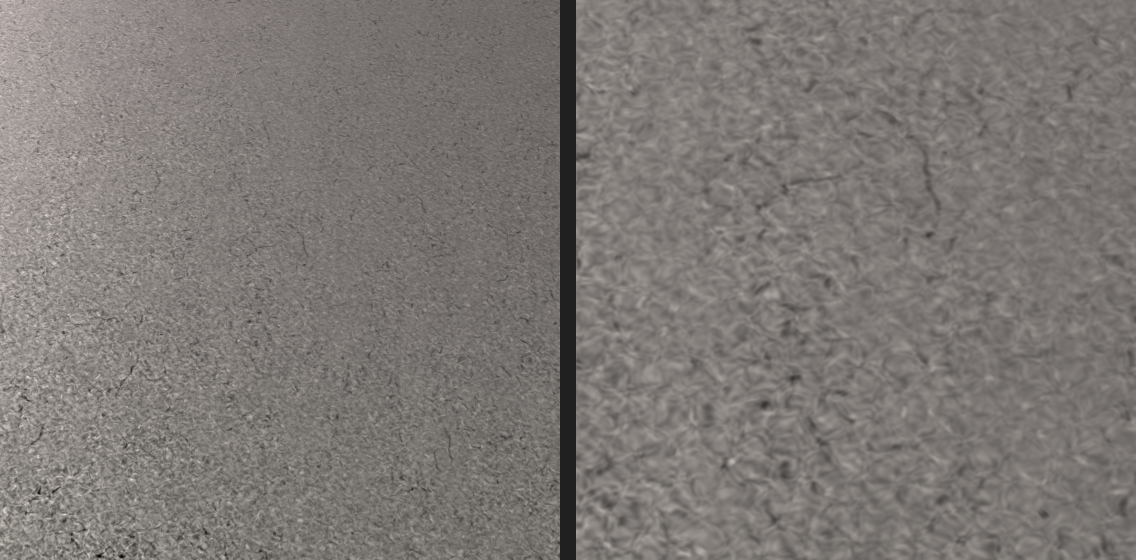
Left: the whole. Right: its middle third, enlarged.
Write a three.js fragment shader that draws this texture.

```glsl
// Worn concrete floor seen at a slant, lit by a soft glow from the upper left.
// Streaky gradient noise forms the grain; jittered cells scatter curved strokes
// as cracks, pits and pale flecks, all shrinking with distance up the canvas.
varying vec2 vUv;

const float HORIZON = 3.2;         // height where the floor would vanish
const float BASE_TONE = 0.408;
const float GLOW_LOW = 0.10;       // glow at the lower left
const float GLOW_HIGH = 0.30;      // glow at the upper left
const float GLOW_FALLOFF = 2.4;
const float NEAR_LIFT = 0.045;
const vec3 TINT_NEAR = vec3(1.0, 0.972, 0.935);
const vec3 TINT_FAR = vec3(1.0, 0.948, 0.935);
const float GRAIN_SCALE = 128.0;
const float GRAIN_AMOUNT = 0.25;
const float MOTTLE_AMOUNT = 0.07;
const float PIT_AMOUNT = 0.30;
const float CRACK_AMOUNT = 0.25;
const float FLECK_AMOUNT = 0.22;
const float TAU = 6.2831853;

vec2 hash2(vec2 p) {
  vec3 q = fract(p.xyx * vec3(0.1031, 0.1030, 0.0973));
  q += dot(q, q.yzx + 33.33);
  return fract((q.xx + q.yz) * q.zy);
}

float cornerSlope(vec2 cell, vec2 offset) {
  float angle = TAU * hash2(cell).x;
  return dot(vec2(cos(angle), sin(angle)), offset);
}

float gradientNoise(vec2 p) {
  vec2 i = floor(p), f = fract(p);
  vec2 u = f * f * f * (f * (f * 6.0 - 15.0) + 10.0);
  vec2 e = vec2(1.0, 0.0);
  float low = mix(cornerSlope(i, f), cornerSlope(i + e, f - e), u.x);
  float high = mix(cornerSlope(i + e.yx, f - e.yx), cornerSlope(i + 1.0, f - 1.0), u.x);
  return mix(low, high, u.y);
}

// Turns p by an angle so that its x axis runs along that heading
vec2 turn(vec2 p, float angle) {
  float c = cos(angle), s = sin(angle);
  return vec2(c * p.x + s * p.y, c * p.y - s * p.x);
}

// Short streaks in two crossing directions plus fine grit
float streakyGrain(vec2 p) {
  vec2 falling = turn(p, -0.8) * vec2(0.65, 1.15);
  vec2 level = turn(p, 0.25) * vec2(0.75, 1.25);
  return 0.8 * gradientNoise(falling) + 0.65 * gradientNoise(level + 41.0)
       + 0.65 * gradientNoise(turn(p, 0.6) * 1.8 + 17.0);
}

// One tapered, bent stroke per chosen cell; lengths are in floor units
float strokes(vec2 p, float cell, float halfLength, float width,
              float chance, float heading, float spread, float seed) {
  vec2 home = floor(p / cell);
  float cover = 0.0;
  for (int j = -1; j <= 1; j++) {
    for (int i = -1; i <= 1; i++) {
      vec2 id = home + vec2(float(i), float(j));
      vec2 place = hash2(id + seed);
      vec2 trait = hash2(id + seed + 71.7);
      vec2 kind = hash2(id + seed + 153.1);
      vec2 d = turn(p - (id + place) * cell, heading + (trait.x - 0.5) * spread);
      float reach = halfLength * mix(0.45, 1.0, trait.y);
      float along = d.x / reach;
      d.y += reach * ((kind.y - 0.5) * 0.4 * along * along
           + 0.05 * sin(along * 5.0 + TAU * place.x));
      float taper = 1.0 - smoothstep(0.35, 1.0, abs(along));
      float body = 1.0 - smoothstep(0.0, width, abs(d.y));
      float present = step(kind.x, chance) * mix(0.4, 1.0, place.y);
      cover = max(cover, body * taper * present);
    }
  }
  return cover;
}

void main() {
  // Project the canvas onto the receding floor
  float depth = HORIZON / (HORIZON - vUv.y);
  vec2 ground = vec2((vUv.x - 0.5) * depth, HORIZON * depth) + 2.0;

  // Broad light, and roughness strongest near the lower left
  float glow = mix(GLOW_LOW, GLOW_HIGH, vUv.y) * exp(-GLOW_FALLOFF * vUv.x);
  float tone = BASE_TONE + glow + NEAR_LIFT * (1.0 - vUv.y);
  float rough = mix(1.0, 0.38, vUv.y) * mix(1.12, 0.6, smoothstep(0.0, 0.7, vUv.x));
  float cluster = gradientNoise(ground * 11.0 + 13.0) + 0.8 * gradientNoise(ground * 27.0);
  float worn = smoothstep(-0.45, 0.45, cluster);

  // A fine uneven wobble roughens the grain and every mark's outline
  vec2 warp = vec2(gradientNoise(ground * 60.0), gradientNoise(ground * 60.0 + 57.0));
  vec2 ragged = ground + 0.005 * warp;
  float grain = streakyGrain(ragged * GRAIN_SCALE) * mix(0.8, 1.2, worn);
  float mottle = 0.8 * gradientNoise(ground * 13.0 + 5.0) + gradientNoise(ground * 50.0 + 9.0);
  tone += rough * (GRAIN_AMOUNT * grain + MOTTLE_AMOUNT * mottle);

  // Clustered pits and isolated dark specks
  float depthOfMark = 0.14 + 0.84 * rough;
  float pits = strokes(ragged, 0.021, 0.0105, 0.0042, 0.5, 0.0, 3.6, 11.0);
  float specks = strokes(ragged, 0.075, 0.0065, 0.006, 0.4, 0.0, 1.0, 37.0);
  tone -= PIT_AMOUNT * depthOfMark * max(pits * mix(0.2, 1.0, worn), specks);

  // Short hairlines and a few long upright cracks
  float hairlines = strokes(ragged, 0.06, 0.028, 0.0038, 0.5, 0.3, 3.2, 83.0);
  float cracks = strokes(ragged, 0.21, 0.075, 0.004, 0.28, 1.5, 0.9, 129.0);
  tone -= CRACK_AMOUNT * depthOfMark * max(hairlines * mix(0.3, 1.0, worn), cracks);

  // Pale mineral flecks
  float flecks = strokes(ragged, 0.021, 0.008, 0.004, 0.5, -0.8, 2.6, 207.0);
  tone += FLECK_AMOUNT * flecks * rough;

  gl_FragColor = vec4(tone * mix(TINT_NEAR, TINT_FAR, vUv.y), 1.0);
}
```
